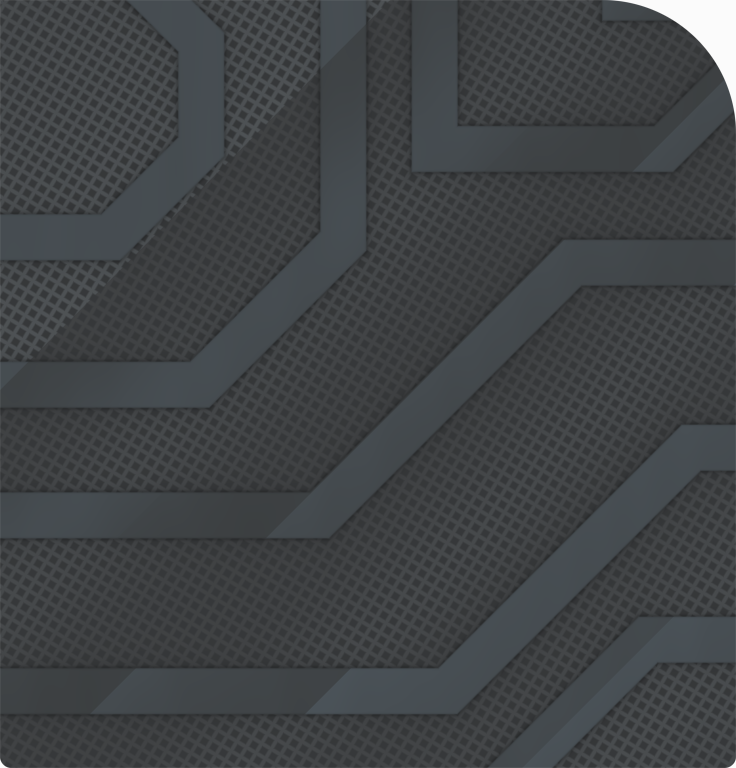
A WebGL 1 fragment shader for this background:

```glsl
precision highp float;
uniform vec2 u_resolution;

const float HALF_WIDTH = 0.030;
const float DIAGONAL = 0.70711;
const float MESH_PITCH = 0.0145;
const vec3 PAPER = vec3(0.985);
const vec3 HOLE = vec3(0.212, 0.220, 0.226);
const vec3 WIRE_DARK = vec3(0.240, 0.246, 0.252);
const vec3 WIRE_LIT = vec3(0.325, 0.343, 0.355);
const vec3 STRIP_DARK = vec3(0.243, 0.258, 0.267);
const vec3 STRIP_LIT = vec3(0.335, 0.380, 0.415);

vec2 hashGradient(vec2 cell) {
  float a = 6.2832 * fract(sin(dot(cell, vec2(127.1, 311.7))) * 4375.85);
  return vec2(cos(a), sin(a));
}

float gradientNoise(vec2 p) {
  vec2 i = floor(p), f = fract(p);
  vec2 u = f * f * (3.0 - 2.0 * f);
  vec2 e = vec2(1.0, 0.0);
  float low = mix(dot(hashGradient(i), f), dot(hashGradient(i + e), f - e), u.x);
  float high = mix(dot(hashGradient(i + e.yx), f - e.yx),
                   dot(hashGradient(i + 1.0), f - 1.0), u.x);
  return mix(low, high, u.y);
}

float bell(float x, float center, float width) {
  float t = (x - center) / width;
  return exp(-t * t);
}

float edgeAt(float x, float edge, float blur) {
  return smoothstep(edge - blur, edge + blur, x);
}

// Light that starts at a crisp edge and fades out.
float ridge(float x, float edge, float fall, float blur) {
  return edgeAt(x, edge, blur) * exp(-max(x - edge, 0.0) / fall);
}

// Distance to a strip around the zero line of a field, with mitred corners.
float strip(float field) {
  return abs(field) - HALF_WIDTH;
}

// Level run, diagonal climb, level run.
float stepField(vec2 p, float slant, float lowY, float highY, float slantAt) {
  return max(p.y - highY, min(p.y - lowY, (slantAt - slant) * DIAGONAL));
}

// Level run, diagonal, then an upright run; side is the facing of the upright.
float bendField(vec2 p, float slant, float levelY, float uprightX, float slantAt, float side) {
  return min(min(p.y - levelY, (slantAt - slant) * DIAGONAL), side * (p.x - uprightX));
}

float stripsDistance(vec2 p, float slant) {
  float chamfer = (1.207 - p.x - p.y) * DIAGONAL;
  float d = strip(min(bendField(p, slant, 0.691, 0.262, 0.453, -1.0), chamfer));
  d = min(d, strip(bendField(p, slant, 0.499, 0.447, 0.761, -1.0)));
  d = min(d, strip(bendField(p, slant, 0.806, 0.566, 1.058, 1.0)));
  d = min(d, strip(min(p.x - 0.814, p.y - 1.003)));
  d = min(d, strip(stepField(p, slant, 0.329, 0.658, 1.087)));
  d = min(d, strip(stepField(p, slant, 0.100, 0.417, 1.483)));
  return min(d, strip(stepField(p, slant, -1.0, 0.167, 1.677)));
}

vec3 meshColor(vec2 p, float slant, float pixel) {
  vec2 q = mat2(0.857, 0.515, -0.515, 0.857) * p / MESH_PITCH;
  vec2 cell = abs(fract(q) - 0.5);
  float blur = 0.06 + 0.5 * pixel / MESH_PITCH;
  float wire = edgeAt(max(cell.x, cell.y), 0.32, blur);
  float light = 0.12 + (1.0 - edgeAt(slant, 0.508, pixel)) * (0.35 + 0.6 * slant);
  light += 0.30 * bell(slant, 0.78, 0.12) + 0.28 * bell(slant, 1.31, 0.10);
  light += 0.42 * bell(slant, 1.80, 0.24);
  return mix(HOLE, mix(WIRE_DARK, WIRE_LIT, light), wire);
}

vec3 stripColor(vec2 p, float slant, float pixel) {
  float light = 0.34 * (1.0 - edgeAt(slant, 0.508, pixel));
  light += 0.33 * bell(slant, 0.74, 0.14) - 0.05 * edgeAt(slant, 0.853, pixel);
  light += 0.36 * ridge(slant, 1.047, 0.20, pixel);
  light += 0.50 * ridge(slant, 1.327, 0.50, pixel);
  light += 0.28 * ridge(slant, 1.680, 0.30, pixel);
  light += 0.07 * gradientNoise(p * vec2(24.0, 5.0));
  return mix(STRIP_DARK, STRIP_LIT, light);
}

// Distance to a panel whose corner radii differ.
float panelDistance(vec2 p, vec2 size) {
  vec2 c = p - 0.5 * size;
  float radius = c.y > 0.0 ? (c.x > 0.0 ? 0.174 : 0.0) : 0.015;
  vec2 q = abs(c) - 0.5 * size + radius;
  return length(max(q, 0.0)) + min(max(q.x, q.y), 0.0) - radius;
}

void main() {
  float pixel = 1.0 / u_resolution.y;
  vec2 p = gl_FragCoord.xy * pixel;
  float slant = p.x + 1.0 - p.y;
  float d = stripsDistance(p, slant);

  // Mesh with a soft shadow beside each strip.
  vec3 color = meshColor(p, slant, pixel);
  color *= 1.0 - 0.10 * exp(-max(d, 0.0) / 0.010);

  // Strips and their thin dark rims.
  color = mix(stripColor(p, slant, pixel), color, edgeAt(d, 0.0, pixel));
  color *= 1.0 - 0.14 * bell(d, 0.001, 0.0022);

  // Rounded panel on the pale surround.
  float outside = edgeAt(panelDistance(p, u_resolution * pixel), 0.0, 0.7 * pixel);
  gl_FragColor = vec4(mix(color, PAPER, outside), 1.0);
}
```
